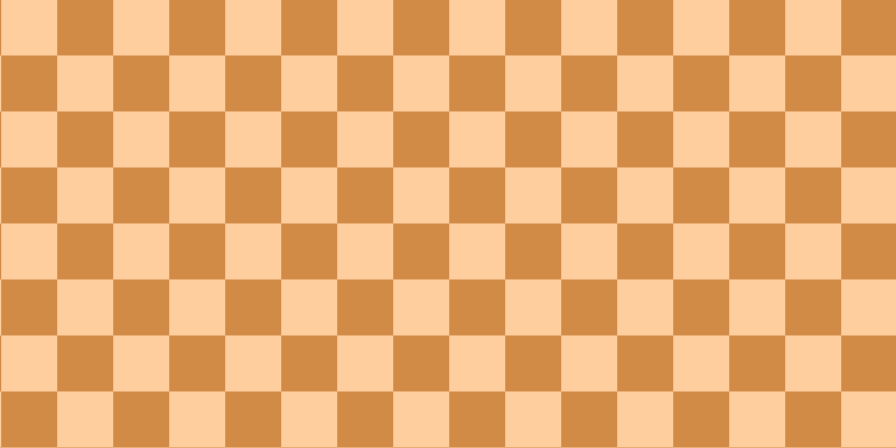
A WebGL 2 fragment shader for this pattern:

```glsl
#version 300 es
precision highp float;
// Two-tone checkerboard of flat squares, 16 across and 8 down.

uniform vec2 u_resolution;
out vec4 fragColor;

const vec2 CELLS = vec2(16.0, 8.0);        // squares across and down
const vec2 SHIFT = vec2(0.0220, 0.0095);   // grid offset, in squares
const vec3 DARK  = vec3(0.820, 0.545, 0.278);
const vec3 LIGHT = vec3(1.000, 0.808, 0.620);

// Integral of a square wave that is +1 on even cells and -1 on odd ones
vec2 waveIntegral(vec2 x) {
    return 1.0 - abs(mod(x, 2.0) - 1.0);
}

// Square wave per axis, averaged over a box of the given width
vec2 filteredWave(vec2 x, vec2 width) {
    vec2 halfWidth = 0.5 * width;
    return (waveIntegral(x + halfWidth) - waveIntegral(x - halfWidth)) / width;
}

void main() {
    vec2 cell = gl_FragCoord.xy / u_resolution * CELLS - SHIFT;
    vec2 pixelSize = CELLS / u_resolution;

    // The product of both waves is +1 on dark squares, -1 on light ones
    vec2 wave = filteredWave(cell, pixelSize);
    float darkness = 0.5 + 0.5 * wave.x * wave.y;

    fragColor = vec4(mix(LIGHT, DARK, darkness), 1.0);
}
```
